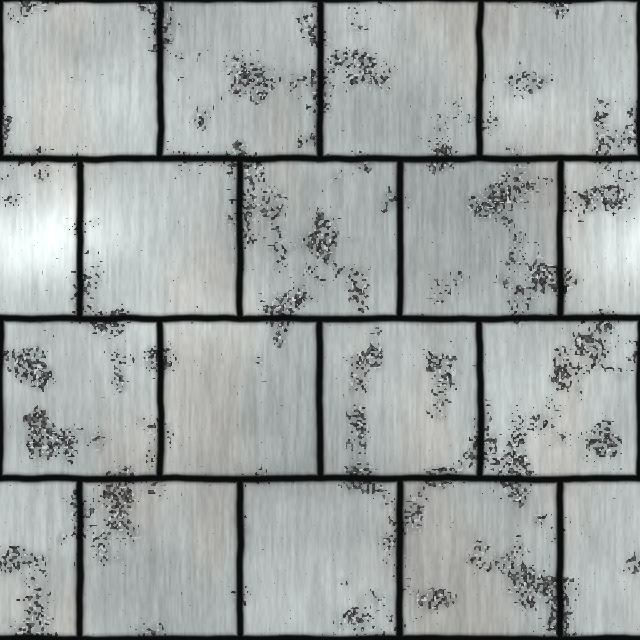
A WebGL 2 fragment shader for this texture:

```glsl
#version 300 es
// Brushed steel plates in a half-offset bond with dark joints, soft sheen and pitted corrosion.
precision highp float;

uniform vec2 u_resolution;
out vec4 outColor;

const float PLATES = 4.0;
const vec3 STEEL = vec3(0.71, 0.74, 0.735);
const vec3 WARM_STEEL = vec3(0.73, 0.715, 0.695);
const vec3 JOINT = vec3(0.045, 0.05, 0.05);
const vec3 PIT_DARK = vec3(0.10);
const vec3 PIT_GRAY = vec3(0.42);
const vec3 PIT_GLINT = vec3(0.86, 0.88, 0.88);

float hash(vec2 cell, float seed) {
    uvec2 q = uvec2(cell);
    uint h = q.x * 1597u + q.y * 51749u + uint(seed) * 7919u;
    h = (h ^ (h >> 15)) * 73244475u;
    h = (h ^ (h >> 13)) * 668265u;
    h ^= h >> 16;
    return float(h & 65535u) / 65535.0;
}

// Value noise over the unit square, wrapping after a whole number of cells
float noise(vec2 uv, vec2 cells, float seed) {
    vec2 p = uv * cells;
    vec2 i = floor(p);
    vec2 f = p - i;
    f = f * f * (3.0 - 2.0 * f);
    vec2 a = mod(i, cells);
    vec2 b = mod(i + 1.0, cells);
    float low = mix(hash(a, seed), hash(vec2(b.x, a.y), seed), f.x);
    float high = mix(hash(vec2(a.x, b.y), seed), hash(b, seed), f.x);
    return mix(low, high, f.y);
}

float fbm(vec2 uv, vec2 cells, float seed) {
    float sum = 0.0;
    float weight = 0.57;
    for (int k = 0; k < 3; k++) {
        sum += weight * noise(uv, cells, seed + float(k));
        cells *= 2.0;
        weight *= 0.5;
    }
    return sum;
}

// Plate index in xy, distance to the nearest joint in z (plate units)
vec3 plateGrid(vec2 uv) {
    vec2 p = uv * PLATES;
    p.x += 0.5 * mod(floor(p.y) + 1.0, 2.0);
    vec2 f = fract(p);
    vec2 edge = min(f, 1.0 - f);
    return vec3(mod(floor(p), PLATES), min(edge.x, edge.y));
}

// Soft bright spot that wraps around the borders
float glow(vec2 uv, vec2 center, vec2 radius) {
    vec2 d = (fract(uv - center + 0.5) - 0.5) / radius;
    return exp(-dot(d, d));
}

vec3 brushedSteel(vec2 uv, vec2 plate) {
    float grain = 0.6 * noise(uv, vec2(256.0, 20.0), 11.0)
                + 0.4 * noise(uv, vec2(384.0, 96.0), 12.0) - 0.5;
    float streak = noise(uv, vec2(90.0, 6.0), 13.0) - 0.5;
    float sheen = fbm(uv, vec2(4.0, 6.0), 14.0) - 0.5;
    float warmth = smoothstep(0.45, 0.8, fbm(uv, vec2(9.0, 4.0), 18.0));
    float tone = 1.0 + 0.17 * grain + 0.05 * streak + 0.36 * sheen;
    tone += 0.07 * (hash(plate, 21.0) - 0.5);
    tone += 0.36 * glow(uv, vec2(0.06, 0.63), vec2(0.13, 0.07));
    tone += 0.13 * glow(uv, vec2(0.78, 0.83), vec2(0.10, 0.05));
    return mix(STEEL, WARM_STEEL, 0.7 * warmth) * tone;
}

// Scattered specks that crowd together inside corroded patches
vec3 addPits(vec3 color, vec2 uv, vec2 plate, float edge) {
    float patchy = fbm(uv, vec2(16.0), 31.0) + 0.08 * (hash(plate, 35.0) - 0.5);
    patchy += 0.04 * (1.0 - smoothstep(0.0, 0.15, edge));
    float density = smoothstep(0.56, 0.80, patchy);
    float threshold = mix(0.95, 0.45, density);
    float speck = noise(uv, vec2(240.0), 41.0);
    float pit = smoothstep(threshold, threshold + 0.07, speck);
    float shade = noise(uv, vec2(320.0), 42.0);
    vec3 pitColor = mix(PIT_DARK, PIT_GRAY, shade);
    float glint = smoothstep(0.76, 0.86, noise(uv, vec2(256.0), 43.0)) * density;
    color = mix(color, color * 0.72, density * 0.6);
    color = mix(color, pitColor, 0.92 * pit);
    return mix(color, PIT_GLINT, 0.8 * glint);
}

void main() {
    vec2 uv = gl_FragCoord.xy / u_resolution;

    // Slightly uneven plate edges
    vec2 wobble = vec2(fbm(uv, vec2(20.0), 51.0), fbm(uv, vec2(20.0), 55.0)) - 0.5;
    vec3 grid = plateGrid(fract(uv + 0.005 * wobble + vec2(0.0, -0.002)));

    vec3 color = brushedSteel(uv, grid.xy);
    color = addPits(color, uv, grid.xy, grid.z);

    // Shaded rim and dark joint
    color *= mix(0.72, 1.0, smoothstep(0.015, 0.05, grid.z));
    color = mix(JOINT, color, smoothstep(0.010, 0.030, grid.z));
    outColor = vec4(clamp(color, 0.0, 1.0), 1.0);
}
```
